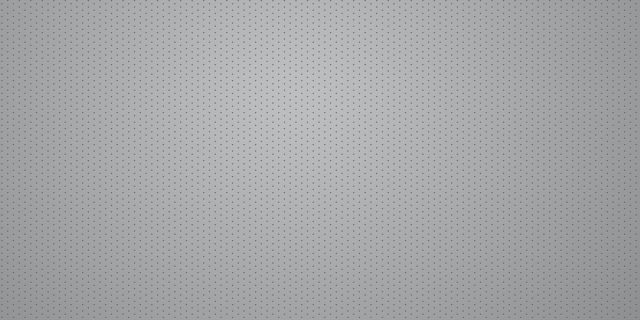
Reproduce this pattern procedurally as a WebGL 2 fragment shader.

```glsl
#version 300 es
precision highp float;
// Grey metal sheet with a fine staggered grid of punched holes under a soft spotlight.

uniform vec2 u_resolution;
out vec4 fragColor;

// Hole grid, in units of the canvas height
const float COLUMNS = 27.75;                       // cells per canvas height, across
const float ROWS = 50.0;                           // cells per canvas height, down
const vec2 CELL = 1.0 / vec2(COLUMNS, ROWS);       // two holes per cell
const vec2 GRID_ORIGIN = vec2(0.006, 0.008);
const float HOLE_RADIUS = 0.0021;
const vec2 RIM_OFFSET = vec2(0.0, -0.0022);        // lit lower lip of a hole
const float RIM_STRENGTH = 0.14;
const float HOLE_STRENGTH = 0.66;

// Lighting
const vec2 LIGHT_CENTER = vec2(0.46, 0.70);        // fraction of the canvas
const vec2 LIGHT_STRETCH = vec2(1.0, 1.2);
const float LIGHT_SOFTNESS = 0.15;
const float LIGHT_PEAK = 0.766;
const float LIGHT_FALLOFF = 0.150;

// Colours
const vec3 METAL_TINT = vec3(0.995, 1.0, 1.007);
const vec3 HOLE_COLOR = vec3(0.30, 0.31, 0.33);
const vec3 RIM_COLOR = vec3(0.86, 0.87, 0.88);

// Distance to the nearest point of a rectangular lattice
float latticeDistance(vec2 p) {
    return length((fract(p / CELL + 0.5) - 0.5) * CELL);
}

// Distance to the nearest hole centre: two lattices, half a cell apart
float holeDistance(vec2 p) {
    return min(latticeDistance(p), latticeDistance(p + 0.5 * CELL));
}

// Antialiased disc coverage
float disc(float dist, float pixel) {
    return clamp((HOLE_RADIUS - dist) / pixel + 0.5, 0.0, 1.0);
}

// Sheet colour with a rounded radial falloff
vec3 metal(vec2 p, float aspect) {
    vec2 toLight = (p - LIGHT_CENTER * vec2(aspect, 1.0)) * LIGHT_STRETCH;
    float dist = sqrt(dot(toLight, toLight) + LIGHT_SOFTNESS * LIGHT_SOFTNESS);
    return METAL_TINT * (LIGHT_PEAK - LIGHT_FALLOFF * dist);
}

void main() {
    float pixel = 1.0 / u_resolution.y;
    vec2 p = gl_FragCoord.xy * pixel;
    vec2 gridPoint = p - GRID_ORIGIN;

    vec3 color = metal(p, u_resolution.x * pixel);

    // Lit lip first, then the dark hole over it
    float rim = disc(holeDistance(gridPoint - RIM_OFFSET), pixel);
    float hole = disc(holeDistance(gridPoint), pixel);
    color = mix(color, RIM_COLOR, rim * RIM_STRENGTH);
    color = mix(color, HOLE_COLOR, hole * HOLE_STRENGTH);

    fragColor = vec4(color, 1.0);
}
```
